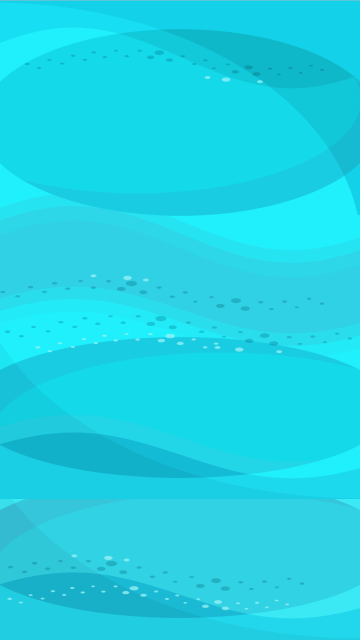
This background is drawn by a WebGL 1 fragment shader. Its source:

```glsl
precision highp float;
// Layered turquoise waves and translucent ovals, strewn with small pebbles.
uniform vec2 u_resolution;

#define GRID vec2(432.0, 768.0)
#define CREST_X 88.0
#define HALF_WAVE 262.0
#define PANEL_TOP 599.0
#define PANEL_SHIFT 168.0
#define DEEP vec3(0.07, 0.82, 0.91)
#define GLOW vec3(0.12, 0.94, 0.985)
#define MIST vec3(0.19, 0.82, 0.895)
#define RING vec3(0.10, 0.80, 0.885)
#define LENS vec3(0.08, 0.85, 0.915)
#define SHADE vec3(0.01, 0.055, 0.055)
#define FOAM vec3(0.60, 0.95, 0.97)

// Edge coverage, softened over about one pixel
float cover(float d) {
  float w = 0.7 * GRID.x / u_resolution.x;
  return smoothstep(-w, w, d);
}

float oval(vec2 p, vec2 center, vec2 radii) {
  vec2 d = p - center;
  float k = length(d / radii);
  float slope = max(length(d / (radii * radii)), 1e-5);
  return cover(k * (1.0 - k) / slope);
}

// Area below a wave crest; y runs downward
float wave(vec2 p, float mid, float height) {
  float crest = mid - height * cos(3.14159 * (p.x - CREST_X) / HALF_WAVE);
  return cover(p.y - crest);
}

float hash(float n) {
  return fract(sin(n * 12.9898) * 43758.5453);
}

// Trail of pebbles following a wavy path
float pebbles(vec2 p, vec2 start, float scale, float reach) {
  float mask = 0.0;
  for (int i = 0; i < 28; i++) {
    float n = float(i);
    float u = n / 27.0;
    float zig = mod(n, 2.0) - 0.5;
    vec2 at = vec2(354.0 * u + 5.0 * (hash(n) - 0.5),
                   11.0 * cos(6.28318 * (u + 0.17)) + 7.0 * zig);
    float middle = step(0.32, u) * step(u, 0.86);
    float swell = middle * max(0.0, cos(6.28318 * (u - 0.44) / 0.3));
    float size = (2.1 + 0.8 * hash(n + 40.0) + 2.8 * swell) * scale;
    mask = max(mask, oval(p, start + at * scale, size * vec2(1.0, 0.48)) * step(u, reach));
  }
  return mask;
}

// Three pale pebbles with uneven spacing
float trio(vec2 p, vec2 start, float span, float bend) {
  float mask = 0.0;
  for (int i = 0; i < 3; i++) {
    float t = float(i) * 0.5;
    float size = 3.4 + 1.6 * (1.0 - abs(2.0 * t - 1.0));
    vec2 at = start + vec2(span * pow(t + 1e-4, bend), 5.0 * t);
    mask = max(mask, oval(p, at, size * vec2(1.0, 0.5)));
  }
  return mask;
}

void main() {
  vec2 uv = gl_FragCoord.xy / u_resolution;
  vec2 p = vec2(uv.x, 1.0 - uv.y) * GRID;

  // Upper disc and first crest
  float disc = oval(p, vec2(-8.0, 302.0), vec2(442.0, 299.0));
  float crest = wave(p, 69.5, 36.5);
  vec3 col = mix(DEEP, vec3(0.09, 0.87, 0.95), disc);
  col = mix(col, GLOW, crest * max(disc, cover(p.y - 258.0)));

  // Misty band with stepped borders
  for (int i = 0; i < 3; i++) {
    float n = float(i);
    col = mix(col, MIST, wave(p, 266.0 + 14.0 * n + 2.0 * n * n * 0.6, 34.0) * (0.4 + 0.3 * n));
  }
  for (int i = 0; i < 3; i++) {
    float n = float(i);
    col = mix(col, GLOW, wave(p, 372.0 + 15.0 * n, 28.0) * (0.4 + 0.3 * n));
  }

  // Upper oval
  vec3 glass = mix(RING, LENS, oval(p, vec2(165.0, 120.0), vec2(268.0, 112.0)));
  glass -= SHADE * (1.1 * (1.0 - crest) + 1.2 * (1.0 - disc));
  col = mix(col, glass, oval(p, vec2(216.0, 147.0), vec2(240.0, 112.0)));

  // Lower oval and swell, echoed in the bottom panel
  float panel = cover(p.y - PANEL_TOP);
  vec2 q = p - vec2(0.0, PANEL_SHIFT * step(PANEL_TOP, p.y));
  float body = oval(q, vec2(216.0, 489.0), vec2(255.0, 84.5));
  float swell = wave(q, 546.5, 27.5);
  float haze = wave(q, 526.0, 28.0) * (1.0 - panel);
  glass = mix(RING, LENS, oval(q, vec2(265.0, 525.0), vec2(277.0, 102.0)));
  glass = mix(glass, MIST, haze * 0.5);
  glass = mix(glass, vec3(0.08, 0.735, 0.835), swell);
  col = mix(col, vec3(0.11, 0.85, 0.93), swell);
  col = mix(col, glass, body);
  float outside = 1.0 - oval(q, vec2(432.0, 300.0), vec2(465.0, 298.0));
  col -= SHADE * 0.75 * outside * step(300.0, q.y);
  col += vec3(0.11, -0.025, -0.025) * panel * (1.0 - 0.8 * swell);

  // Dark and pale pebbles
  float dark = max(pebbles(p, vec2(35.0, 75.0), 1.0, 1.0), pebbles(p, vec2(-25.0, 354.0), 1.17, 1.0));
  dark = max(dark, pebbles(p, vec2(12.0, 396.0), 1.16, 1.0));
  dark = max(dark, pebbles(p, vec2(-49.0, 690.0), 1.17, 1.0));
  col = mix(col, col * vec3(0.7, 0.84, 0.86), dark);
  float pale = max(pebbles(p, vec2(48.0, 415.0), 1.0, 0.6), pebbles(p, vec2(14.0, 717.0), 0.94, 1.0));
  pale = max(pale, max(trio(p, vec2(249.0, 93.0), 63.0, 1.5), trio(p, vec2(261.0, 417.0), 74.0, 1.5)));
  pale = max(pale, max(trio(p, vec2(112.0, 331.0), 63.0, 0.62), trio(p, vec2(89.0, 667.0), 63.0, 0.62)));
  col = mix(col, FOAM, 0.75 * pale);

  // Thin grey rim along the top
  col = mix(col, vec3(0.5, 0.75, 0.8), 0.8 * (1.0 - cover(p.y - 1.0)));
  gl_FragColor = vec4(col, 1.0);
}
```
